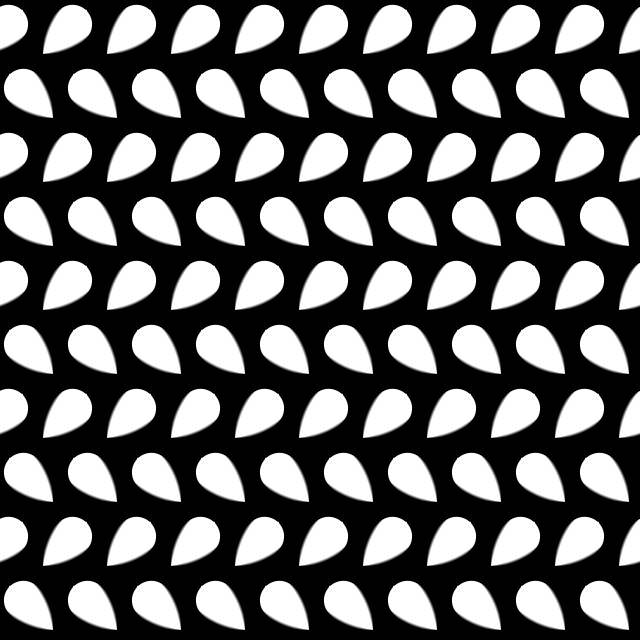
A WebGL 1 fragment shader for this pattern:

```glsl
precision highp float;

uniform vec2 u_resolution;

const float REPEATS = 10.0;
const vec2 TIP = vec2(0.828, 0.158);
const vec3 GROUND = vec3(0.0);
const vec3 PETAL = vec3(1.0);

// Share of a pixel inside a signed distance, with a ramp of the given width
float coverage(float dist, float width) {
  return clamp(0.5 - dist / width, 0.0, 1.0);
}

// Mirrors every other row and shifts it by half a repeat
vec2 brickCell(vec2 p) {
  float odd = mod(floor(p.y), 2.0);
  return fract(vec2(mix(p.x, 1.5 - p.x, odd), p.y));
}

// Diagonal axes: x runs from the tip to the round end, y across
vec2 petalAxes(vec2 cell, vec2 tip) {
  vec2 d = vec2(tip.x - cell.x, cell.y - tip.y);
  return vec2(d.x + d.y, d.x - d.y) * 0.70711;
}

// Two mirrored arcs that meet at the tip
float lensDistance(vec2 p, vec2 center, float radius) {
  return length(vec2(p.x, abs(p.y)) - center) - radius;
}

// Half-open capsule that rounds off the far end
float capDistance(vec2 p, float start, float radius) {
  return length(vec2(max(p.x - start, 0.0), p.y)) - radius;
}

float diamondDistance(vec2 p, float size) {
  return (abs(p.x) + abs(p.y) - size) * 0.70711;
}

float petal(vec2 p, float pixel) {
  // Soft sides that sharpen towards the tip, with a crisp round end
  float softness = pixel + 0.03 * smoothstep(0.0, 0.2, p.x);
  float sides = coverage(lensDistance(p, vec2(0.8285, -0.94), 1.253), softness);
  float cap = coverage(capDistance(p, 0.654, 0.304), pixel);

  // Tiny nib in the middle of the round end
  float nib = coverage(diamondDistance(p - vec2(0.952, 0.0), 0.02), pixel);
  return max(sides * cap, nib);
}

void main() {
  vec2 grid = gl_FragCoord.xy / u_resolution * REPEATS;
  float pixel = REPEATS / min(u_resolution.x, u_resolution.y);
  vec2 axes = petalAxes(brickCell(grid), TIP);
  gl_FragColor = vec4(mix(GROUND, PETAL, petal(axes, pixel)), 1.0);
}
```
